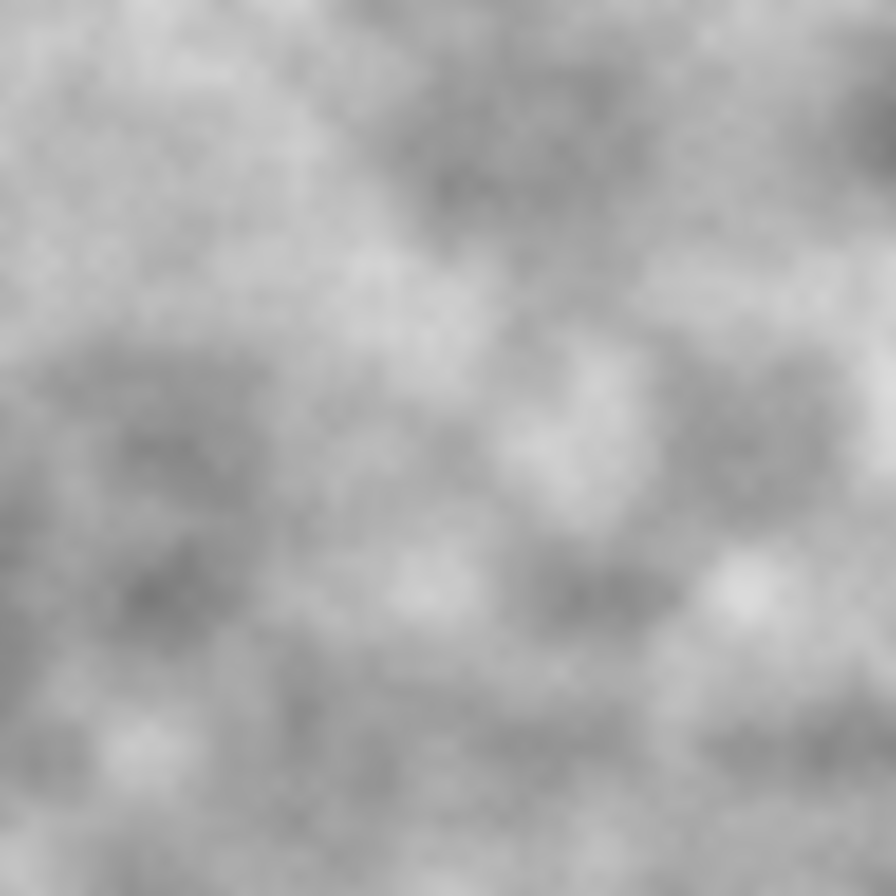
Give the GLSL for this texture, as a WebGL 1 fragment shader.

```glsl
precision highp float;

uniform vec2 u_resolution;

#define BASE_CELLS 6.0
#define OCTAVES 4
#define GAIN 0.5
#define MEAN_GREY 0.676
#define CONTRAST 0.52
#define SEED vec2(17.0, 43.0)

float hash(vec2 cell) {
  vec3 p = fract(vec3(cell.xyx) * 0.1031);
  p += dot(p, p.yzx + 33.33);
  return fract((p.x + p.y) * p.z);
}

// Smoothly interpolated lattice values, centred on zero
float valueNoise(vec2 p) {
  vec2 cell = floor(p);
  vec2 f = fract(p);
  vec2 blend = f * f * (3.0 - 2.0 * f);
  float bottom = mix(hash(cell), hash(cell + vec2(1.0, 0.0)), blend.x);
  float top = mix(hash(cell + vec2(0.0, 1.0)), hash(cell + vec2(1.0, 1.0)), blend.x);
  return mix(bottom, top, blend.y) - 0.5;
}

// Cloud layers, each finer and fainter than the last
float clouds(vec2 p) {
  float sum = 0.0;
  float amplitude = 0.5;
  for (int i = 0; i < OCTAVES; i++) {
    sum += amplitude * valueNoise(p);
    p = p * 2.0 + SEED;
    amplitude *= GAIN;
  }
  return sum;
}

void main() {
  vec2 uv = gl_FragCoord.xy / u_resolution;
  float grey = MEAN_GREY + CONTRAST * clouds(uv * BASE_CELLS + SEED);
  gl_FragColor = vec4(vec3(grey), 1.0);
}
```
